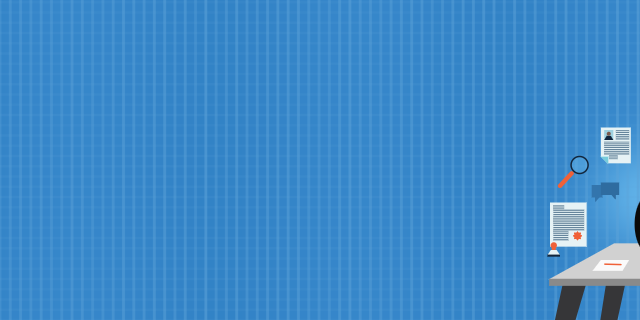
This background is drawn by a Shadertoy shader. Its source:

```glsl
const vec2 CANVAS = vec2(768.0, 384.0);
const vec3 BLUE = vec3(0.205, 0.520, 0.785);
const vec3 STRIPE = vec3(0.36, 0.635, 0.845);
const vec3 GLOW = vec3(0.42, 0.74, 0.94);
const vec3 PAPER = vec3(0.90, 0.95, 0.96);
const vec3 INK = vec3(0.40, 0.52, 0.61);
const vec3 ORANGE = vec3(0.94, 0.38, 0.22);
const vec3 NAVY = vec3(0.07, 0.15, 0.24);
const vec3 BUBBLE = vec3(0.20, 0.46, 0.68);
const vec3 CHARCOAL = vec3(0.21, 0.21, 0.22);

float hash(float n) {
    return fract(sin(n * 127.1) * 43758.5453);
}

float box(vec2 p, vec2 lo, vec2 hi) {
    vec2 d = abs(p - 0.5 * (lo + hi)) - 0.5 * (hi - lo);
    return length(max(d, 0.0)) + min(max(d.x, d.y), 0.0);
}

float segment(vec2 p, vec2 a, vec2 b, float radius) {
    vec2 ab = b - a;
    float t = clamp(dot(p - a, ab) / dot(ab, ab), 0.0, 1.0);
    return length(p - a - ab * t) - radius;
}

// Signed distance to a line; positive on the left of a to b
float side(vec2 p, vec2 a, vec2 b) {
    vec2 d = normalize(b - a);
    return dot(p - a, vec2(-d.y, d.x));
}

// Trapezoid with level ends: x spans (left, right) at heights (bottom, top)
float trapezoid(vec2 p, vec2 heights, vec2 low, vec2 high) {
    float l = side(p, vec2(low.x, heights.x), vec2(high.x, heights.y));
    float r = side(p, vec2(low.y, heights.x), vec2(high.y, heights.y));
    return max(max(l, -r), max(heights.x - p.y, p.y - heights.y));
}

float textLines(vec2 p, vec2 lo, vec2 hi, float pitch) {
    float row = (abs(fract((p.y - lo.y) / pitch) - 0.5) - 0.28) * pitch;
    return max(box(p, lo, hi), row);
}

void paint(inout vec3 col, vec3 ink, float d, float px) {
    col = mix(col, ink, clamp(0.5 - d / px, 0.0, 1.0));
}

// Soft repeated bands, each with its own strength
float bands(float x, float pitch, float halfWidth) {
    float id = floor(x / pitch + 0.5);
    float d = abs(x - id * pitch);
    return (1.0 - smoothstep(0.3 * halfWidth, halfWidth, d)) * mix(0.65, 1.0, hash(id));
}

vec3 background(vec2 p) {
    vec3 col = BLUE + 0.008 * sin(p.x * 0.018);
    col = mix(col, GLOW, 0.8 * exp(-dot(p - vec2(775, 148), p - vec2(775, 148)) / 3800.0));
    col = mix(col, STRIPE, 0.16 * bands(p.y, 12.3, 2.2));
    return mix(col, STRIPE, 0.55 * bands(p.x, 12.35, 2.6));
}

void resume(inout vec3 col, vec2 p, float px) {
    float sheet = max(box(p, vec2(721, 188), vec2(757, 231)), 917.0 - p.x - p.y);
    paint(col, PAPER, sheet, px);
    paint(col, vec3(0.47, 0.80, 0.86), trapezoid(p, vec2(188, 196), vec2(729, 730), vec2(721, 730)), px);
    paint(col, vec3(0.62, 0.82, 0.88), box(p, vec2(725, 216), vec2(736, 228)), px);
    paint(col, NAVY, trapezoid(p, vec2(216, 221), vec2(725, 736), vec2(728, 733)), px);
    paint(col, vec3(0.48, 0.35, 0.30), length(p - vec2(730.5, 223.5)) - 2.4, px);
    paint(col, INK, textLines(p, vec2(739, 216), vec2(755, 228), 2.6), px);
    paint(col, INK, textLines(p, vec2(725, 198), vec2(755, 214), 2.6), px);
    paint(col, INK, textLines(p, vec2(731, 193), vec2(741, 198), 2.6), px);
}

void magnifier(inout vec3 col, vec2 p, float px) {
    vec2 lens = vec2(695.5, 186);
    paint(col, ORANGE, segment(p, vec2(672, 161), vec2(686, 176), 2.6), px);
    paint(col, mix(col, GLOW, 0.35), length(p - lens) - 10.0, px);
    paint(col, NAVY, abs(length(p - lens) - 10.2) - 0.9, px);
}

void bubbles(inout vec3 col, vec2 p, float px) {
    paint(col, BUBBLE, box(p, vec2(710, 147), vec2(723, 162)), px);
    paint(col, BUBBLE, trapezoid(p, vec2(142, 148), vec2(714, 715), vec2(714, 720)), px);
    paint(col, BUBBLE * 0.92, box(p, vec2(721, 150), vec2(743, 165)), px);
    paint(col, BUBBLE * 0.92, trapezoid(p, vec2(145, 151), vec2(738, 739), vec2(733, 739)), px);
}

void contract(inout vec3 col, vec2 p, float px) {
    paint(col, PAPER, box(p, vec2(660, 88), vec2(704, 141)), px);
    paint(col, INK, textLines(p, vec2(664, 133), vec2(677, 138), 2.6), px);
    paint(col, INK, textLines(p, vec2(664, 107), vec2(701, 133), 2.6), px);
    paint(col, INK, textLines(p, vec2(664, 95), vec2(682, 107), 2.6), px);
    vec2 q = p - vec2(693, 101);
    paint(col, ORANGE, length(q) - 4.8 - 0.6 * cos(8.0 * atan(q.y, q.x)), px);
    // Stamp
    paint(col, ORANGE, segment(p, vec2(664.5, 84), vec2(664.5, 90), 2.4), px);
    paint(col, ORANGE, length(p - vec2(664.5, 89.5)) - 3.8, px);
    paint(col, PAPER, trapezoid(p, vec2(78, 84), vec2(657, 672), vec2(661, 668)), px);
    paint(col, NAVY, box(p, vec2(657, 76), vec2(672, 78.5)), px);
}

void desk(inout vec3 col, vec2 p, float px) {
    paint(col, CHARCOAL, trapezoid(p, vec2(-9, 42), vec2(664, 688), vec2(675, 703)), px);
    paint(col, CHARCOAL, trapezoid(p, vec2(-9, 42), vec2(719, 739), vec2(727, 750)), px);
    paint(col, vec3(0.82), trapezoid(p, vec2(49, 92), vec2(659, 800), vec2(737, 800)), px);
    paint(col, vec3(0.54), box(p, vec2(659, 41), vec2(800, 49.5)), px);
    paint(col, vec3(0.98), trapezoid(p, vec2(59, 72), vec2(711, 747), vec2(721, 755)), px);
    paint(col, ORANGE, segment(p, vec2(726, 67), vec2(745, 66.5), 0.9), px);
    // Chair back at the border
    vec2 q = (p - vec2(779, 115)) / vec2(17.5, 35);
    paint(col, vec3(0.04), (length(q) - 1.0) * 17.5, px);
}

void mainImage(out vec4 fragColor, in vec2 fragCoord) {
    vec2 p = fragCoord / iResolution.xy * CANVAS;
    float px = CANVAS.y / iResolution.y;
    vec3 col = background(p);
    resume(col, p, px);
    magnifier(col, p, px);
    bubbles(col, p, px);
    contract(col, p, px);
    desk(col, p, px);
    fragColor = vec4(col, 1.0);
}
```
